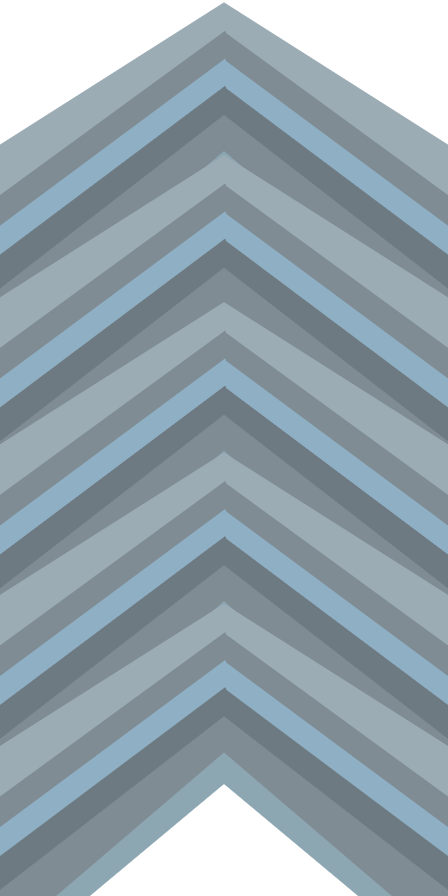
Reproduce this pattern procedurally as a Shadertoy shader.

```glsl
// All lengths are fractions of the canvas height
const int   REPEATS = 5;
const int   BANDS   = 7;
const float PITCH   = 0.1678;
const float OVERLAP = 0.0018;   // how far left arms run past the centre seam

const vec3 PAPER = vec3(1.0);
const vec3 MIST  = vec3(0.61, 0.675, 0.71);
const vec3 SLATE = vec3(0.50, 0.55, 0.58);
const vec3 SKY   = vec3(0.56, 0.69, 0.77);
const vec3 SHADE = vec3(0.43, 0.48, 0.51);
const vec3 STEEL = vec3(0.55, 0.65, 0.70);

// Per band, top to bottom: colour, apex depth and fall of the arms
const vec3 BAND_COLOR[BANDS] = vec3[](MIST, SLATE, SKY, SHADE, SLATE, STEEL, PAPER);
const float BAND_APEX[BANDS] = float[](0.0026, 0.0352, 0.0664, 0.0967, 0.1283, 0.1686, 0.2038);
const float BAND_FALL[BANDS] = float[](0.635, 0.73, 0.742, 0.75, 0.775, 0.855, 0.835);

// Uneven spacing of the stacked chevrons
const float DRIFT[REPEATS] = float[](0.0, 0.0027, -0.0010, -0.0008, 0.0);

// Horizontal reach from the seam; the left arm overlaps the right one
float armReach(float x, float overlap, float pixel) {
    float rightArm = smoothstep(overlap - pixel, overlap + pixel, x);
    return overlap > 0.0 ? mix(-x, x, rightArm) : abs(x);
}

// Coverage of the area below a chevron edge
float belowChevron(vec2 p, float apex, float fall, float overlap, float pixel) {
    float edge = apex + fall * armReach(p.x, overlap, pixel);
    float dist = (p.y - edge) / sqrt(1.0 + fall * fall);
    return clamp(dist / pixel + 0.5, 0.0, 1.0);
}

void mainImage(out vec4 fragColor, in vec2 fragCoord) {
    float pixel = 1.0 / iResolution.y;
    vec2 p = vec2(fragCoord.x - 0.5 * iResolution.x,
                  iResolution.y - fragCoord.y) * pixel;

    // Paint downwards, each chevron covering the foot of the one above
    vec3 color = PAPER;
    for (int row = 0; row < REPEATS; row++) {
        float top = float(row) * PITCH + DRIFT[row];
        for (int band = 0; band < BANDS; band++) {
            // Only the inner stripes have a visible seam
            float overlap = (band >= 1 && band <= 3) ? OVERLAP : 0.0;
            float cover = belowChevron(p, top + BAND_APEX[band], BAND_FALL[band], overlap, pixel);
            color = mix(color, BAND_COLOR[band], cover);
        }
    }
    fragColor = vec4(color, 1.0);
}
```
